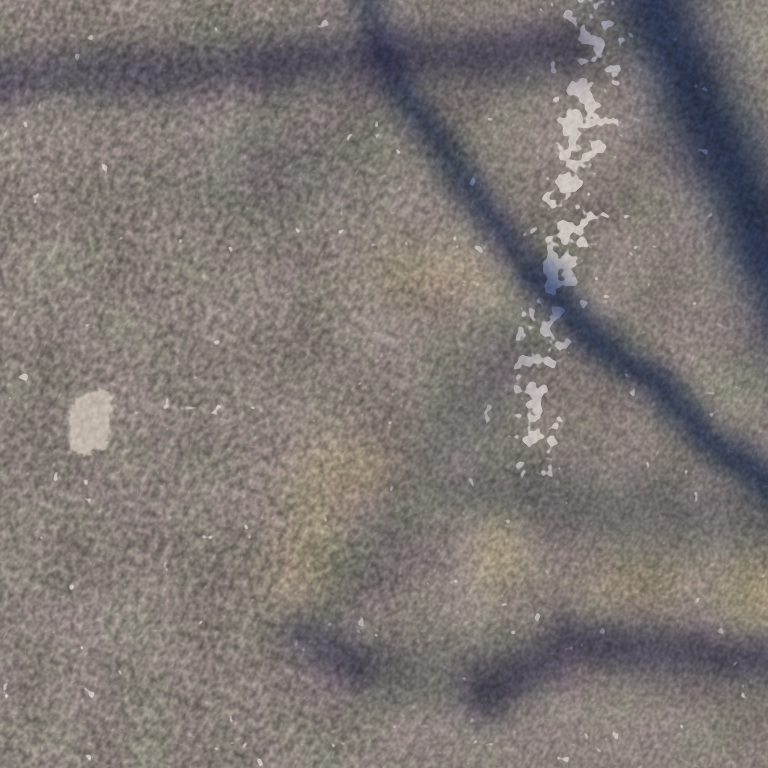
This texture is drawn by a Shadertoy shader. Its source:

```glsl
const vec3 ASPHALT = vec3(0.530, 0.500, 0.475);
const vec3 PAINT = vec3(0.83, 0.80, 0.78);
const vec3 PEBBLE = vec3(0.75, 0.71, 0.67);
const vec3 SUN_TINT = vec3(1.17, 1.13, 1.03);
const vec3 BLUE_SHADE = vec3(0.34, 0.43, 0.65);
const vec3 VIOLET_SHADE = vec3(0.60, 0.60, 0.74);
const vec3 GREY_SHADE = vec3(0.81, 0.83, 0.87);

// Unit gradient for a lattice cell
vec2 gradient(ivec2 cell, uint seed) {
    uint h = uint(cell.x) * 73856093u ^ uint(cell.y) * 19349663u ^ seed * 83492791u;
    h = (h ^ (h >> 16)) * 73244475u;
    h = (h ^ (h >> 15)) * 73244475u;
    h ^= h >> 16;
    float angle = float(h & 65535u) * 6.2832 / 65536.0;
    return vec2(cos(angle), sin(angle));
}

float gradientNoise(vec2 p, uint seed) {
    ivec2 c = ivec2(floor(p));
    vec2 f = fract(p);
    vec2 u = f * f * f * (f * (f * 6.0 - 15.0) + 10.0);
    float a = dot(gradient(c, seed), f);
    float b = dot(gradient(c + ivec2(1, 0), seed), f - vec2(1, 0));
    float d = dot(gradient(c + ivec2(0, 1), seed), f - vec2(0, 1));
    float e = dot(gradient(c + ivec2(1, 1), seed), f - vec2(1, 1));
    return mix(mix(a, b, u.x), mix(d, e, u.x), u.y);
}

float fbm(vec2 p, uint seed) {
    float sum = 0.0, gain = 1.0;
    for (int i = 0; i < 4; i++) {
        sum += gain * gradientNoise(p, seed + uint(i));
        p = mat2(1.6, 1.2, -1.2, 1.6) * p;
        gain *= 0.55;
    }
    return sum;
}

// Soft falloff around a point or a line segment
float spot(vec2 p, vec2 center, vec2 radius) {
    vec2 q = (p - center) / radius;
    return exp(-dot(q, q));
}

float streak(vec2 p, vec2 a, vec2 b, float width) {
    vec2 ab = b - a;
    float t = clamp(dot(p - a, ab) / dot(ab, ab), 0.0, 1.0);
    float d = length(p - a - ab * t) / width;
    return exp(-d * d);
}

// Branch shadows, from the sharp blue ones to the faint grey ones
vec3 shadowLight(vec2 p) {
    float trunk = streak(p, vec2(0.83, 1.04), vec2(0.94, 0.80), 0.058);
    trunk = max(trunk, streak(p, vec2(0.94, 0.80), vec2(1.04, 0.58), 0.055));
    float branch = 0.6 * streak(p, vec2(0.475, 1.02), vec2(0.52, 0.885), 0.030);
    branch = max(branch, 0.75 * streak(p, vec2(0.52, 0.885), vec2(0.69, 0.645), 0.028));
    branch = max(branch, 0.9 * streak(p, vec2(0.69, 0.645), vec2(0.79, 0.55), 0.030));
    branch = max(branch, 0.85 * streak(p, vec2(0.79, 0.55), vec2(1.02, 0.35), 0.028));
    float twig = 0.8 * streak(p, vec2(-0.02, 0.893), vec2(0.33, 0.915), 0.040);
    twig = max(twig, streak(p, vec2(0.33, 0.915), vec2(0.74, 0.935), 0.042));
    twig = max(twig, 0.85 * streak(p, vec2(0.39, 0.18), vec2(0.47, 0.13), 0.036));
    twig = max(twig, streak(p, vec2(0.64, 0.10), vec2(0.74, 0.16), 0.040));
    twig = max(twig, streak(p, vec2(0.74, 0.16), vec2(1.02, 0.14), 0.038));
    float haze = streak(p, vec2(0.66, 0.53), vec2(0.44, 0.23), 0.050);
    haze = max(haze, streak(p, vec2(0.55, 0.37), vec2(1.0, 0.32), 0.050));
    haze = max(haze, 0.8 * streak(p, vec2(0.47, 0.13), vec2(0.64, 0.12), 0.045));
    haze = max(haze, 0.7 * spot(p, vec2(0.35, 0.78), vec2(0.13, 0.07)));
    return mix(vec3(1), BLUE_SHADE, max(trunk, branch))
         * mix(vec3(1), VIOLET_SHADE, twig) * mix(vec3(1), GREY_SHADE, haze);
}

float sunPatches(vec2 p) {
    float s = spot(p, vec2(0.46, 0.38), vec2(0.09, 0.06));
    s += spot(p, vec2(0.40, 0.26), vec2(0.06, 0.07));
    s += spot(p, vec2(0.65, 0.28), vec2(0.04, 0.05));
    s += 0.8 * spot(p, vec2(0.56, 0.64), vec2(0.09, 0.05));
    s += 0.8 * spot(p, vec2(0.83, 0.24), vec2(0.08, 0.04));
    return s + 1.2 * spot(p, vec2(1.0, 0.23), vec2(0.06, 0.05));
}

// Worn paint flakes along a slightly bent vertical line
float paintFlakes(vec2 p) {
    float center = mix(0.700, 0.765, smoothstep(0.42, 0.95, p.y));
    float band = exp(-pow((p.x - center) / 0.042, 2.0));
    float wear = smoothstep(0.34, 0.40, p.y) * mix(0.65, 1.0, smoothstep(0.54, 0.64, p.y));
    wear = max(wear, spot(p, vec2(0.69, 0.43), vec2(0.05, 0.025)));
    float flakes = gradientNoise(p * 48.0, 31u) + 0.55 * gradientNoise(p * 105.0, 32u);
    flakes += 0.5 * gradientNoise(p * 14.0, 33u);
    return smoothstep(0.0, 0.16, flakes + 0.72 * band * wear - 0.62);
}

float pebbleMask(vec2 p, vec2 center) {
    vec2 q = mat2(0.96, 0.28, -0.28, 0.96) * (p - center) / vec2(0.029, 0.047);
    return 1.0 - smoothstep(0.86, 1.06, length(q) + 0.3 * fbm(p * 38.0, 41u));
}

void mainImage(out vec4 fragColor, in vec2 fragCoord) {
    vec2 p = fragCoord / iResolution.y;
    float fineSide = smoothstep(0.25, 0.75, p.x);

    // Tilted grains, finer and calmer toward the right
    vec2 g = mat2(0.90, 0.34, -0.44, 0.76) * p;
    float grain = mix(0.8, 0.45, fineSide) * gradientNoise(g * 105.0, 1u);
    grain += 0.55 * gradientNoise(g * 190.0, 2u);
    float specks = smoothstep(0.30, 0.55, gradientNoise(g * 150.0, 3u));
    float mottle = fbm(p * 9.0, 5u);
    float hue = gradientNoise(p * 13.0, 11u) + 0.6 * gradientNoise(p * 90.0, 12u);

    vec3 color = ASPHALT * (1.0 + 0.42 * grain + 0.15 * mottle + 0.14 * specks);
    color *= 1.0 + hue * vec3(0.035, -0.025, 0.05);
    color *= mix(vec3(1), SUN_TINT, sunPatches(p));

    // Light pieces lying on the ground
    color = mix(color, PAINT * (1.0 + 0.12 * grain), 0.9 * paintFlakes(p));
    color = mix(color, PEBBLE * (1.0 + 0.16 * grain), pebbleMask(p, vec2(0.117, 0.448)));

    vec2 wobble = 0.012 * vec2(fbm(p * 7.0, 21u), fbm(p * 7.0, 26u));
    color *= shadowLight(p + wobble);
    fragColor = vec4(clamp(color, 0.0, 1.0), 1.0);
}
```
